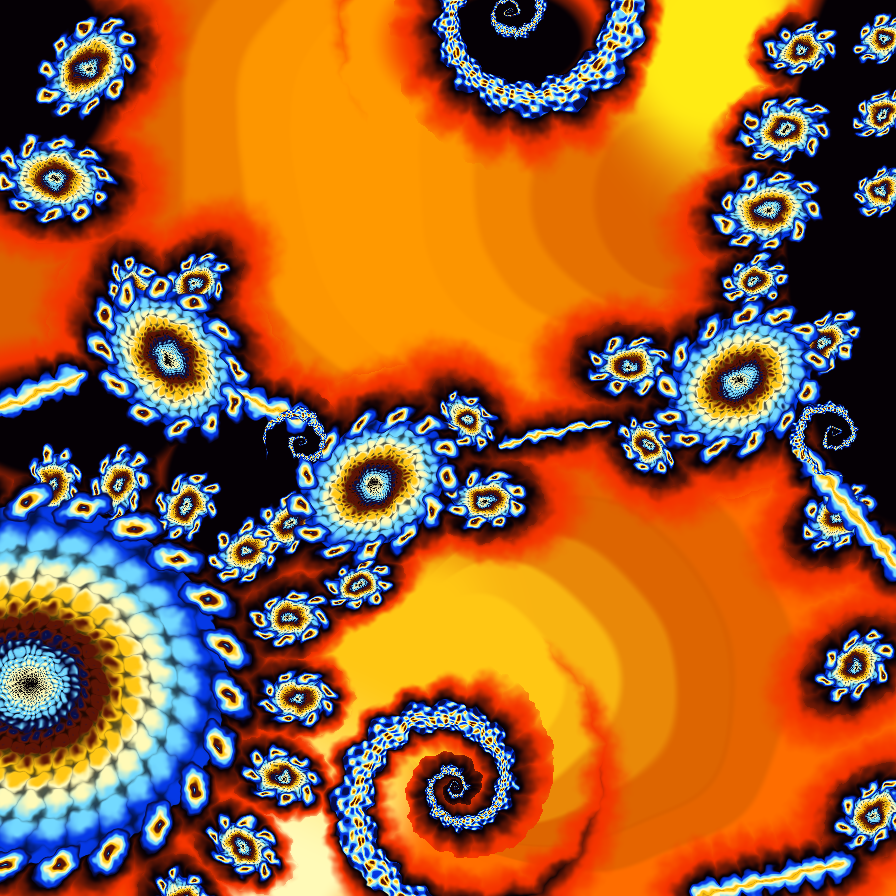
Write a WebGL 1 fragment shader that draws this background.

```glsl
precision highp float;
uniform vec2 u_resolution;
#define HALO .03
#define FRAY .007
#define BEADS 30.
#define BANDS 15.
#define TAU 6.28318
const vec3 BLACK = vec3(.02, 0, .02), NAVY = vec3(.03, .05, .28), BLUE = vec3(.02, .22, .9);
const vec3 CYAN = vec3(.45, .85, 1), CREAM = vec3(1, .98, .72), GOLD = vec3(1, .78, .08);
const vec3 AMBER = vec3(1, .6, 0), RUST = vec3(.86, .38, 0), BROWN = vec3(.36, .08, .02);
vec2 pos;
float gap = 1., cover = 0.;
vec3 ink = NAVY;

vec2 slope(vec2 cell) {
  float h = TAU * fract(sin(dot(cell, vec2(127.1, 311.7))) * 4375.85);
  return vec2(cos(h), sin(h));
}
float noise(vec2 p) {
  vec2 i = floor(p), f = p - i, u = f * f * (3. - 2. * f), e = vec2(1, 0);
  return mix(mix(dot(slope(i), f), dot(slope(i + e), f - e), u.x),
    mix(dot(slope(i + e.yx), f - e.yx), dot(slope(i + 1.), f - 1.), u.x), u.y);
}
vec2 noise2(vec2 p) { return vec2(noise(p), noise(p + 17.)); }
void fade(inout vec3 c, vec3 next, float lo, float hi, float t) {
  c = mix(c, next, smoothstep(lo, hi, t));
}
// Concentric colours, pupil to rim
vec3 rings(float t) {
  vec3 c = BLACK;
  fade(c, CREAM, .03, .07, t);
  fade(c, CYAN, .09, .13, t);
  fade(c, NAVY, .15, .22, t);
  fade(c, BROWN, .23, .28, t);
  fade(c, GOLD, .34, .43, t);
  fade(c, CREAM, .45, .53, t);
  fade(c, CYAN, .55, .66, t);
  fade(c, BLUE, .68, .8, t);
  fade(c, NAVY, .84, .97, t);
  return c;
}
void lay(float d, vec3 tint) {
  float edge = .8 / u_resolution.y, a = 1. - smoothstep(-edge, edge, d);
  ink = mix(ink, tint, a);
  cover = max(cover, a);
  gap = min(gap, d);
}
// Beaded oval with a rim of buds
void eye(float x, float y, float radius, float tilt) {
  float c = cos(tilt), s = sin(tilt), stretch = 1.5 - 1.6 * radius, scale = radius / stretch;
  vec2 q = mat2(c, -s, s, c) * (pos - vec2(x, y)) * vec2(1, stretch) / radius;
  float r = length(q) + .001, rise = log(r), angle = atan(q.y, q.x);
  if (r > 1.6) { gap = min(gap, (r - 1.1) * scale); return; }
  float bead = length(fract(vec2(angle + .4 * rise, rise) * BEADS / TAU) - .5);
  vec3 tint = rings(r + .16 * (bead - .35));
  lay((r - .88) * scale, tint * (1. - .65 * smoothstep(.42, .66, bead)));
  float sector = TAU / floor(6. + 70. * radius), size = .35 * sector;
  float a = mod(angle + .7 * rise, sector) - .5 * sector;
  float bud = length(r * vec2(cos(a), sin(a)) - vec2(.9, 0)) / size;
  lay((bud - 1.) * size * scale, rings(.15 + .85 * bud));
}
// Frilled clockwise spiral in a disc
void curl(float x, float y, float radius, float start) {
  vec2 q = (pos - vec2(x, y)) / radius;
  float r = length(q) + .001, angle = mod(start - atan(q.y, q.x), TAU);
  float phase = angle + TAU * floor((-log(r) / .22 - angle) / TAU + .5);
  float width = r * (.13 + .09 * abs(sin(phase * 8.))), d = abs(r - exp(-.22 * phase));
  float sparkle = .3 * sin(phase * 32.) * sin(d / r * 60.);
  lay(max(d - width, r - 1.15) * radius, rings(.52 + .4 * d / width + sparkle));
}
void strand(vec2 a, vec2 v, float width) {
  float h = clamp(dot(pos - a, v) / dot(v, v), 0., 1.), d = length(pos - a - v * h);
  width *= .6 + .5 * abs(sin(h * length(v) * 130.));
  lay(d - width, rings(.4 + .55 * d / width));
}
void shadow(vec2 p, float w, float h) {
  gap = min(gap, (length(p / vec2(w, h)) - 1.) * min(w, h));
}
// Stepped size of a circle touching the origin
float crescent(vec2 q, vec2 axis) {
  float v = BANDS * min(dot(q, q) / max(dot(q, axis), .001), 1.);
  return (floor(v) + smoothstep(.8, 1., fract(v))) / BANDS;
}
void ornaments() {
  vec2 home = pos, link = vec2(.622, .517);
  for (int i = 0; i < 9; i++) {
    float k = float(i), a = 1.45 - .3 * k, r = min(.225 + .02 * k, .3);
    eye(.033 + r * cos(a), .236 + r * sin(a), .04, a);
    if (i > 2) continue;
    eye(.895 - .019 * k, .945 - .09 * k, .037 + .01 * k, .25);
    eye(.985, .957 - .085 * k, .032, .6);
    eye(.935 + .02 * k, .422 - .165 * k, .042, .7);
  }
  eye(.033, .236, .25, 0.);
  // Twin clusters mirrored through a link
  strand(link - vec2(.06, .012), vec2(.12, .024), .006);
  for (int i = 0; i < 2; i++) {
    pos = (home - link) * (1. - 2. * float(i));
    eye(-.1, .014, .034, -.8);
    eye(-.08, -.075, .042, 0.);
    eye(-.297, -.1, .04, .6);
    eye(-.221, -.17, .034, .3);
    eye(-.204, -.058, .1, .6);
  }
  pos = home;
  strand(vec2(.23, .57), vec2(.1, -.035), .016);
  strand(vec2(0, .545), vec2(.09, .035), .016);
  strand(vec2(.9, .49), vec2(.1, -.12), .016);
  strand(vec2(.78, 0), vec2(.16, .035), .016);
  eye(.218, .683, .038, .8);
  eye(.15, .675, .036, 2.);
  eye(.189, .6, .098, -.85);
  eye(.098, .925, .06, .8);
  eye(.061, .8, .062, -.2);
  curl(.508, .121, .125, 3.82);
  curl(.569, .987, .13, 0.);
  curl(.336, .505, .036, 2.1);
  curl(.931, .516, .042, 3.5);
}
void main() {
  vec2 p = gl_FragCoord.xy / u_resolution, w = p + .02 * noise2(p * 7.);
  pos = p + FRAY * (noise2(p * 55.) + .5 * noise2(p * 130.));
  ornaments();
  shadow(p - vec2(.03, .92), .09, .11);
  shadow(p - vec2(.08, .525), .11, .055);
  shadow(p - vec2(.28, .46), .09, .09);
  shadow(p - vec2(1.01, .75), .13, .33);
  shadow(p - vec2(.57, .955), .075, .05);
  // Crescent bands in two basins
  float upper = crescent(w - vec2(.846, .753), vec2(-.97, .24));
  float lower = crescent(w - vec2(.43, .22), vec2(.99, .15));
  vec3 top = RUST, warm = GOLD, colour = BLACK;
  fade(top, AMBER, .1, .38, upper);
  fade(top, RUST, .5, .72, upper);
  fade(warm, RUST, .14, .36, lower);
  fade(warm, vec3(1, .43, 0), .36, .48, lower);
  fade(warm, top, -.01, .01, p.y - .517 - .28 * (p.x - .622));
  // Yellow glow and pale stream
  vec2 sun = (w - vec2(.8, .95)) / vec2(.12, .16), q = w - vec2(.46, .3), v = vec2(-.15, -.28);
  float h = clamp(dot(q, v) / dot(v, v), 0., 1.), d = length(q - v * h) / .095;
  float glow = exp(-dot(sun, sun)), flow = exp(-d * d);
  fade(warm, vec3(1, .92, .08), .1, .8, glow);
  fade(warm, mix(GOLD, CREAM, smoothstep(.2, .9, h)), .1, .75, flow);
  // Black to red halo
  float heat = gap / mix(HALO, .008, max(glow, flow));
  fade(colour, BROWN, 0., .35, heat);
  fade(colour, vec3(.96, .2, 0), .25, .85, heat);
  fade(colour, warm, .75, 1.9, heat);
  gl_FragColor = vec4(mix(colour, ink, cover), 1);
}
```
